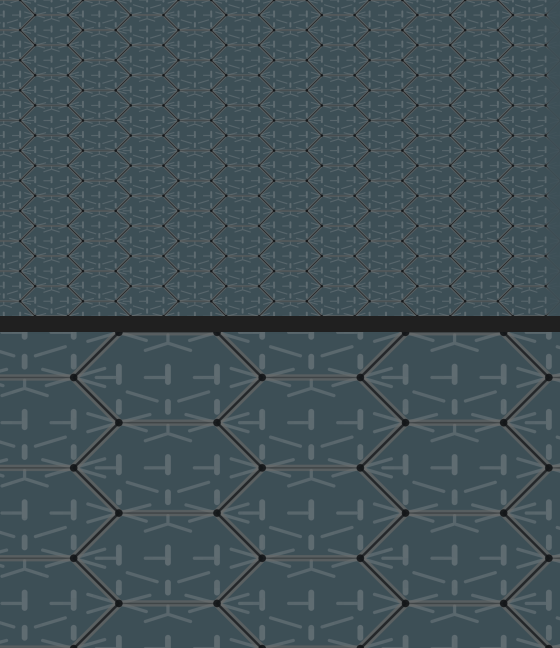
Top: the whole. Bottom: its middle third, enlarged.
Write a Shadertoy shader that draws this pattern.

```glsl
const vec3 SLATE = vec3(0.238, 0.308, 0.338);
const vec3 STROKE = vec3(0.375, 0.425, 0.445);
const vec3 WARM = vec3(0.43, 0.42, 0.41);
const vec3 INK = vec3(0.07, 0.08, 0.09);

const float ROWS = 10.49;         // cells down the canvas
const float HALF_SIDE = 0.543;    // half of a level hexagon side
const float REACH = 1.043;        // centre to side corner
const vec2 PERIOD = vec2(3.172, 1.0);

float hash(vec2 p) {
    return fract(sin(dot(p, vec2(127.1, 311.7))) * 4375.5);
}

float segment(vec2 p, vec2 a, vec2 b) {
    vec2 pa = p - a, ba = b - a;
    return length(pa - ba * clamp(dot(pa, ba) / dot(ba, ba), 0.0, 1.0));
}

float coverage(float dist, float halfWidth, float blur) {
    return 1.0 - smoothstep(halfWidth - 0.5 * blur, halfWidth + 0.5 * blur, dist);
}

float hexMeasure(vec2 p) {
    p = abs(p);
    return max(p.y * 2.0, (p.x + p.y) / REACH);
}

vec2 repeatAround(vec2 p, vec2 centre) {
    return mod(p - centre + 0.5 * PERIOD, PERIOD) - 0.5 * PERIOD;
}

// Nearest hexagon of two interleaved lattices
vec2 hexLocal(vec2 p, vec2 centre) {
    vec2 a = repeatAround(p, centre);
    vec2 b = repeatAround(p, centre + 0.5 * PERIOD);
    return hexMeasure(a) < hexMeasure(b) ? a : b;
}

// Slim strokes: tees, forks and fans out of the corners
float thinStrokes(vec2 p) {
    vec2 m = vec2(abs(p.x), p.y);
    float d = segment(m, vec2(0.0, 0.38), vec2(0.25, 0.30));
    d = min(d, segment(m, vec2(0.0, 0.47), vec2(0.0, 0.38)));
    d = min(d, segment(m, vec2(0.12, -0.26), vec2(0.45, -0.16)));
    d = min(d, segment(m, vec2(HALF_SIDE, -0.5), vec2(0.2, -0.41)));
    d = min(d, segment(m, vec2(HALF_SIDE, 0.5), vec2(0.24, 0.41)));
    d = min(d, segment(abs(p), vec2(REACH, 0.0), vec2(0.70, 0.10)));
    for (int i = -1; i <= 1; i++) {
        float x = float(i) * HALF_SIDE;
        d = min(d, segment(p, vec2(x - 0.25, 0.0), vec2(x, 0.0)));
    }
    return d;
}

// Upright bars in three columns
float thickBars(vec2 p) {
    float d = 1.0;
    for (int i = -1; i <= 1; i++) {
        float x = float(i) * HALF_SIDE;
        d = min(d, segment(p, vec2(x, -0.05), vec2(x, 0.12)));
        d = min(d, segment(p, vec2(x, -0.38), vec2(x, -0.27)));
    }
    return d;
}

void mainImage(out vec4 fragColor, in vec2 fragCoord) {
    vec2 uv = fragCoord / iResolution.xy;
    vec2 q = vec2(fragCoord.x, fragCoord.y - iResolution.y) * ROWS / iResolution.y;
    float blur = 1.4 * ROWS / iResolution.y;
    vec2 p = hexLocal(q, vec2(1.711, 0.0));
    vec2 m = abs(p);

    // The last strip on the right is almost bare
    float present = 1.0 - 0.85 * smoothstep(0.972, 0.982, uv.x);
    float wear = 0.92 + 0.08 * hash(floor(q * 9.0));

    // Marks inside each hexagon
    float marks = max(0.85 * coverage(thinStrokes(p), 0.018, blur),
                      coverage(thickBars(p), 0.032, blur));
    vec3 color = mix(SLATE, STROKE, marks * present * wear);

    // Hexagon outline with a dark core and pale flanks
    float level = segment(m, vec2(0.0, 0.5), vec2(HALF_SIDE, 0.5));
    float slant = segment(m, vec2(HALF_SIDE, 0.5), vec2(REACH, 0.0));
    float flank = max(0.55 * coverage(level, 0.035, blur),
                      0.60 * coverage(slant, 0.045, blur));
    float core = max(0.35 * coverage(level, 0.008, blur),
                     0.75 * coverage(slant, 0.014, blur));
    color = mix(color, WARM, flank * present);
    color = mix(color, INK, core * present);

    // Dark joints at the corners
    float joint = min(length(m - vec2(HALF_SIDE, 0.5)), length(m - vec2(REACH, 0.0)));
    color = mix(color, INK, 0.9 * present * coverage(joint, 0.042, blur));

    fragColor = vec4(color, 1.0);
}
```
